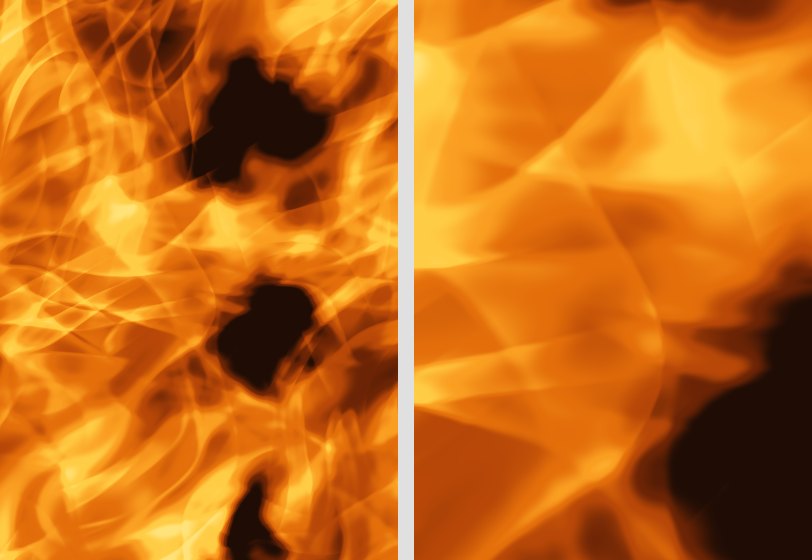
Left, the full canvas; right, a detail of the centre.
Give the GLSL for this texture, as a WebGL 1 fragment shader.

```glsl
precision highp float;
uniform vec2 u_resolution;

// Flame colours, from coldest to hottest
const vec3 SOOT   = vec3(0.12, 0.05, 0.02);
const vec3 EMBER  = vec3(0.42, 0.14, 0.02);
const vec3 RUST   = vec3(0.72, 0.28, 0.03);
const vec3 ORANGE = vec3(0.89, 0.43, 0.04);
const vec3 AMBER  = vec3(0.98, 0.62, 0.13);
const vec3 YELLOW = vec3(1.00, 0.80, 0.27);
const vec3 PALE   = vec3(1.00, 0.89, 0.48);

// Heat is measured in deviations from the mean
const float BASE_HEAT = -1.10;
const float HEARTH_HEAT = 0.75;
const float BROAD_HEAT = 1.3;
const float STREAK_HEAT = 0.9;
const float SHEET_HEAT = 1.25;
const float WISP_HEAT = 1.0;
const float HOLLOW_DEPTH = 2.6;
const float RIM_HEAT = 0.6;
const float WARP = 0.23;
const int SHEETS = 11;
const int WISPS = 10;
const int HOLLOWS = 3;
const vec2 HEARTH = vec2(0.14, 0.20);

float hash(vec2 p) {
  vec3 q = fract(vec3(p.xyx) * 0.1031);
  q += dot(q, q.yzx + 33.33);
  return fract((q.x + q.y) * q.z);
}

vec2 gradient(vec2 cell) {
  float a = 6.2832 * hash(cell + 57.0);
  return vec2(cos(a), sin(a));
}

float noise(vec2 p) {
  vec2 i = floor(p), f = p - i;
  vec2 u = f * f * f * (f * (f * 6.0 - 15.0) + 10.0);
  vec2 e = vec2(1.0, 0.0);
  float low = mix(dot(gradient(i), f), dot(gradient(i + e), f - e), u.x);
  float high = mix(dot(gradient(i + e.yx), f - e.yx),
                   dot(gradient(i + 1.0), f - 1.0), u.x);
  return mix(low, high, u.y);
}

vec2 noise2(vec2 p) {
  return vec2(noise(p), noise(p + vec2(31.7, 12.3)));
}

vec2 rotate(vec2 p, float a) {
  float c = cos(a), s = sin(a);
  return vec2(c * p.x + s * p.y, c * p.y - s * p.x);
}

// Flames rise steeply, but lie flat across the middle
float flowAngle(vec2 p) {
  float band = (p.y - 0.55) / 0.16;
  return 1.0 - 1.0 * exp(-band * band);
}

// A veil of flame: one crisp edge, fading away on its inner side
float flameSheet(vec2 p, float layer, float freq, float stretch) {
  vec2 offset = vec2(17.3, 9.1) * (layer + 1.0);
  float angle = -0.25 + 1.8 * fract(layer * 0.618 + 0.13);
  float turn = angle - flowAngle(p);
  vec2 bent = p + WARP * noise2(p * 2.8 + offset);
  vec2 q = rotate(bent, angle) * freq * vec2(stretch, 1.0) + offset;
  float n = noise(q);
  float blur = mix(0.02, 0.09, fract(layer * 0.73));
  float veil = smoothstep(-blur, blur, n) * exp(-6.5 * max(n, 0.0));
  float folds = 1.0 + 0.8 * noise(q * vec2(1.3, 5.0) + 4.0);
  float reach = smoothstep(-0.08, 0.30, noise(p * 3.2 - offset));
  return veil * folds * reach * mix(0.5, 1.25, exp(-3.0 * turn * turn));
}

// Dark gaps stacked up the right half: x is darkness, y the lit lower rim
vec2 hollows(vec2 p) {
  vec2 sum = vec2(0.0);
  vec2 bent = p + 0.12 * noise2(p * 6.0 + 3.0) + 0.05 * noise2(p * 15.0);
  for (int k = 0; k < HOLLOWS; k++) {
    float i = float(k);
    vec2 centre = vec2(0.46 + 0.04 * sin(i * 1.57), 0.05 + 0.345 * i);
    vec2 radius = vec2(0.05 + 0.02 * i, 0.085 - 0.05 * i + 0.03 * i * i);
    vec2 d = (bent - centre) / radius;
    float r = length(d);
    float ring = (r - 1.6) / 0.22;
    sum.x = max(sum.x, 1.0 - smoothstep(0.25, 1.9, r));
    sum.y += exp(-ring * ring) * smoothstep(0.3, -0.9, d.y);
  }
  return sum;
}

vec3 flameColour(float heat) {
  vec3 c = mix(SOOT, EMBER, smoothstep(-2.0, -1.2, heat));
  c = mix(c, RUST, smoothstep(-1.2, -0.54, heat));
  c = mix(c, ORANGE, smoothstep(-0.54, 0.2, heat));
  c = mix(c, AMBER, smoothstep(0.2, 0.95, heat));
  c = mix(c, YELLOW, smoothstep(0.95, 1.7, heat));
  return mix(c, PALE, smoothstep(1.9, 3.0, heat));
}

void main() {
  vec2 p = gl_FragCoord.xy / u_resolution.y;

  // Soft glow behind the flames
  vec2 bent = p + WARP * noise2(p * 3.0);
  vec2 streak = rotate(bent, 0.9) * vec2(4.0, 15.0);
  vec2 away = (p - HEARTH) / vec2(0.30, 0.26);
  float heat = BASE_HEAT + HEARTH_HEAT * exp(-dot(away, away));
  heat += BROAD_HEAT * noise(bent * 4.0 + 7.0) + STREAK_HEAT * noise(streak);

  // Gaps, then broad veils and thin wisps drawn over them
  vec2 gap = hollows(p);
  heat += RIM_HEAT * gap.y - HOLLOW_DEPTH * gap.x;
  float veils = 0.0;
  for (int k = 0; k < SHEETS; k++) {
    float i = float(k);
    veils += SHEET_HEAT * flameSheet(p, i, 2.6 + 3.6 * fract(i * 0.381), 0.38);
  }
  for (int k = 0; k < WISPS; k++) {
    float i = float(k);
    veils += WISP_HEAT * flameSheet(p, i + 20.0, 7.0 + 6.0 * fract(i * 0.381), 0.24);
  }
  heat += veils * (1.0 - 0.5 * gap.x);

  gl_FragColor = vec4(flameColour(heat), 1.0);
}
```
